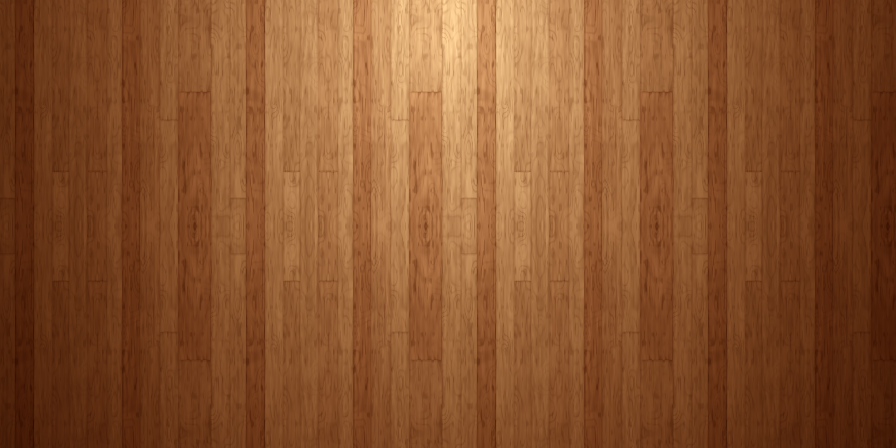
Give the GLSL for this texture, as a Shadertoy shader.

```glsl
// Polished wooden plank wall with mirrored grain, lit by a soft spot from above.

const float UNITS = 384.0;                     // wood units per canvas height
const float TILE_START = 153.0;
const float TILE_WIDTH = 198.0;
const float MIRROR_Y = 190.0;                  // grain is mirrored about this height
const vec2  LIGHT_POS = vec2(0.0, 0.97);       // from the centre line, in canvas heights
const float LIGHT_SQUASH = 0.75;
const float LIGHT_PEAK = 1.2;
const float LIGHT_FALLOFF = 1.2;
const float GRAIN_AMOUNT = 0.15;
const float RING_AMOUNT = 0.13;
const float FLECK_AMOUNT = 0.17;
const float SEAM_AMOUNT = 0.13;

// Plank borders, tones and half lengths within one tile.
const int PLANKS = 12;
const float EDGE[13] = float[13](0.0, 28.0, 44.0, 58.0, 74.0, 90.0, 104.0,
                                 120.0, 137.0, 150.0, 165.0, 182.0, 198.0);
const float TONE[12] = float[12](-0.11, 0.03, 0.05, -0.12, 0.04, 0.05,
                                 0.02, -0.04, 0.05, -0.13, -0.04, 0.04);
const float JOINT[12] = float[12](115.0, 999.0, 24.0, 999.0, 999.0, 47.0,
                                  999.0, 47.0, 999.0, 999.0, 999.0, 91.0);

float hash(vec2 p) {
    vec3 q = fract(vec3(p.xyx) * 0.1031);
    q += dot(q, q.yzx + 33.33);
    return fract((q.x + q.y) * q.z);
}

float noise(vec2 p) {
    vec2 cell = floor(p), f = fract(p);
    f = f * f * (3.0 - 2.0 * f);
    return mix(mix(hash(cell), hash(cell + vec2(1, 0)), f.x),
               mix(hash(cell + vec2(0, 1)), hash(cell + vec2(1, 1)), f.x), f.y);
}

// Thin bright contour at each whole number of the field.
float contour(float field) {
    return pow(0.5 + 0.5 * cos(6.2832 * field), 4.0);
}

// Distance in nested, pointed ovals.
float ovalField(vec2 p, vec2 size) {
    vec2 q = pow(abs(p) / size, vec2(1.3));
    return pow(q.x + q.y, 1.0 / 1.3);
}

// Warm ramp from deep brown to pale honey.
vec3 woodColor(float t) {
    return vec3(0.33, 0.15, 0.05) + t * vec3(0.44, 0.33, 0.20)
         + t * t * vec3(0.07, 0.16, 0.18);
}

void mainImage(out vec4 fragColor, in vec2 fragCoord) {
    vec2 centred = vec2(fragCoord.x - 0.5 * iResolution.x, fragCoord.y) / iResolution.y;
    float pixel = UNITS / iResolution.y;
    float u = mod(centred.x * UNITS + UNITS - TILE_START, TILE_WIDTH);
    float v = abs(centred.y * UNITS - MIRROR_Y);

    // Find the plank under this point.
    int id = 0;
    for (int i = 1; i < PLANKS; i++) if (u >= EDGE[i]) id = i;
    float side = min(u - EDGE[id], EDGE[id + 1] - u);
    float x = u - 0.5 * (EDGE[id] + EDGE[id + 1]);
    float joint = JOINT[id];
    float outer = step(joint, v);
    float seed = float(id) * 17.0 + outer * 7.0;
    float tone = TONE[id];
    tone = mix(tone, tone * 0.5 + 0.08 * (hash(vec2(seed, 3.0)) - 0.5), outer);

    // Long fibres and broad cloudy variation.
    float fibre = noise(vec2(x * 0.55, v * 0.035) + seed) - 0.5;
    fibre += 0.6 * (noise(vec2(x * 0.9, v * 0.16) + seed * 2.0) - 0.5);
    fibre += 0.5 * (noise(vec2(x * 0.12, v * 0.05) + seed) - 0.5);

    // Growth rings: wavy contours, with ovals on two figured planks.
    float warp = noise(vec2(x * 0.16, v * 0.045) + seed);
    float rings = contour(warp * 5.0 + x * 0.06) * noise(vec2(x * 0.2, v * 0.08) + seed + 40.0);
    float wobble = 0.5 * (noise(vec2(abs(x) * 0.3, v * 0.13) + seed) - 0.5);
    if (id == 0 && outer < 0.5) {
        float eye = ovalField(vec2(x, v), vec2(7.0, 25.0));
        rings = 0.5 * rings + 1.5 * contour(eye + wobble) * exp(-0.45 * eye);
        rings += 0.6 * (1.0 - smoothstep(0.1, 0.6, eye));
    } else if (id == 6) {
        float oval = ovalField(vec2(x, v), vec2(4.5, 24.0));
        rings = 0.4 * rings + 0.85 * contour(oval + wobble) * exp(-0.18 * oval);
    }

    // Short dark pores, denser in the reddish planks.
    float fleck = smoothstep(0.72, 0.92, noise(vec2(x * 0.65, v * 0.13) + seed * 3.0));
    fleck *= 0.6 - 3.0 * min(tone, 0.0);

    // Seams between boards and at their ends.
    float seam = 1.0 - smoothstep(0.2, 0.7 + pixel, side);
    seam *= 0.5 + 4.0 * abs(tone);
    seam = max(seam, 0.8 * (1.0 - smoothstep(0.2, 0.7 + pixel, abs(v - joint))));

    // Spot light, fading to the corners.
    float d = length((centred - LIGHT_POS) * vec2(1.0, LIGHT_SQUASH));
    float light = LIGHT_PEAK - LIGHT_FALLOFF * d + 0.1 * d * d;
    float detail = tone + GRAIN_AMOUNT * fibre - RING_AMOUNT * (rings - 0.12)
                 - FLECK_AMOUNT * fleck - SEAM_AMOUNT * seam;
    detail *= 0.6 + 0.5 * clamp(light, 0.0, 1.0);

    vec3 color = woodColor(light + detail);
    color *= 1.0 + vec3(-0.15, 0.25, 0.4) * min(tone, 0.0);
    fragColor = vec4(clamp(color, 0.0, 1.0), 1.0);
}
```
